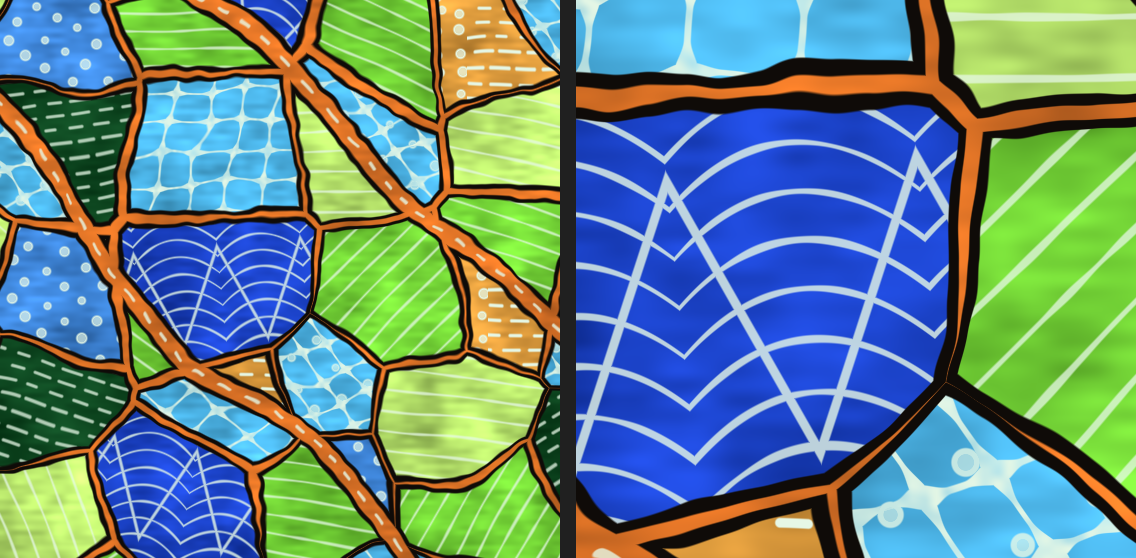
Left, the full canvas; right, a detail of the centre.
Reproduce this pattern procedurally as a Shadertoy shader.

```glsl
// A hand-painted patchwork of fields: warped Voronoi cells with ink outlines
// and orange paths, crossed by two dashed roads. Each cell gets a watercolour
// wash and a pale pen pattern: stripes, net, arcs, dots or dashes.

const vec3 LIME = vec3(0.75, 0.93, 0.44), GREEN = vec3(0.43, 0.79, 0.20);
const vec3 SKY = vec3(0.30, 0.71, 0.91), AZURE = vec3(0.25, 0.53, 0.86);
const vec3 ULTRAMARINE = vec3(0.10, 0.25, 0.76), FOREST = vec3(0.05, 0.27, 0.12);
const vec3 OCHRE = vec3(0.87, 0.61, 0.24), ORANGE = vec3(0.87, 0.45, 0.15);
const vec3 INK = vec3(0.06, 0.045, 0.03), CHALK = vec3(0.90, 0.97, 0.90);
const vec2 CELLS = vec2(4.0, 4.8);

struct Cell { vec2 id; vec2 offset; float edge; };

float hash(vec2 p) { return fract(sin(dot(p, vec2(127.1, 311.7))) * 43758.55); }
vec2 hash2(vec2 p) { return vec2(hash(p), hash(p + 19.7)); }

float noise(vec2 p) {
    vec2 i = floor(p), f = fract(p);
    f = f * f * (3.0 - 2.0 * f);
    return mix(mix(hash(i), hash(i + vec2(1, 0)), f.x),
               mix(hash(i + vec2(0, 1)), hash(i + 1.0), f.x), f.y);
}

float fbm(vec2 p) {
    return 0.55 * noise(p) + 0.3 * noise(p * 2.1 + 7.0) + 0.15 * noise(p * 4.3 + 3.0);
}

vec2 rotate(vec2 v, float a) {
    return vec2(cos(a) * v.x + sin(a) * v.y, cos(a) * v.y - sin(a) * v.x);
}

// Pen coverage of a shape of half width w at distance d
float stroke(float d, float w, float aa) { return 1.0 - smoothstep(w - aa, w + aa, d); }

vec2 site(vec2 id) { return (id + 0.12 + 0.76 * hash2(id + 4.0)) / CELLS; }

// Nearest site, then the distance to the closest bisector
Cell voronoi(vec2 p) {
    vec2 base = floor(p * CELLS);
    Cell c = Cell(base, vec2(9.0), 9.0);
    for (int k = 0; k < 25; k++) {
        vec2 id = base + vec2(k % 5 - 2, k / 5 - 2);
        vec2 r = site(id) - p;
        if (dot(r, r) < dot(c.offset, c.offset)) { c.id = id; c.offset = r; }
    }
    for (int k = 0; k < 25; k++) {
        vec2 r = site(c.id + vec2(k % 5 - 2, k / 5 - 2)) - p;
        vec2 gap = r - c.offset;
        if (k != 12) c.edge = min(c.edge, dot(0.5 * (r + c.offset), normalize(gap)));
    }
    return c;
}

// Road coordinates: x along, y across
vec2 road(vec2 p, vec2 anchor, float angle, float phase) {
    vec2 q = rotate(p - anchor, angle);
    return q + vec2(0.0, 0.022 * sin(q.x * 8.0 + phase));
}

float stripes(vec2 q, float gap, float aa) {
    float y = q.y / gap + 0.25 * noise(q * 9.0);
    float w = 0.0023 * (0.55 + 0.7 * noise(q * 40.0));
    return stroke(abs(fract(y) - 0.5) * gap, w, aa);
}

float dashes(vec2 q, float gap, float aa) {
    q.y += 0.012 * noise(q * 12.0);
    float row = floor(q.y / gap);
    float x = q.x / 0.046 + hash(vec2(row, 3.0));
    float len = 0.008 + 0.010 * hash(vec2(floor(x), row));
    vec2 d = vec2((fract(x) - 0.5) * 0.046, (fract(q.y / gap) - 0.5) * gap);
    return stroke(length(vec2(max(abs(d.x) - len, 0.0), d.y)), 0.0029, aa);
}

float dots(vec2 q, float gap, float aa) {
    vec2 id = floor(q / gap);
    vec2 d = (fract(q / gap) - 0.5 + 0.4 * (hash2(id) - 0.5)) * gap;
    float r = 0.007 + 0.004 * hash(id + 8.0);
    float ring = stroke(abs(length(d) - r * 0.75), 0.002, aa);
    return max(ring, 0.75 * stroke(length(d), r * 0.8, aa));
}

// Slanted mesh, thickened at its knots
float net(vec2 q, float gap, float aa) {
    q += 0.022 * vec2(noise(q * 14.0), noise(q * 14.0 + 5.0));
    vec2 d = abs(fract(vec2(q.x + 0.8 * q.y, q.y - 0.45 * q.x) / gap) - 0.5) * gap;
    float knot = 1.0 - smoothstep(0.0, 0.024, max(d.x, d.y));
    float scratch = 0.65 + 0.35 * noise(q * 130.0);
    return stroke(min(d.x, d.y), 0.0023 + 0.006 * knot, aa) * scratch;
}

// Curved waves under a zigzag
float arcs(vec2 q, float aa) {
    float tri = abs(fract(q.x / 0.15) - 0.5) * 2.0;
    float zigzag = stroke(abs(q.y - 0.17 * (tri - 0.5)) / 2.4, 0.0028, aa);
    return max(zigzag, stripes(q + vec2(0.0, 0.035 * tri * tri), 0.03, aa));
}

// Wash colour, with the pattern coverage in alpha
vec4 field(float slot, vec2 q, float tilt, float aa) {
    vec2 t = rotate(q, tilt);
    if (slot == 0.0 || slot == 5.0) return vec4(LIME, 0.75 * stripes(t, 0.036, aa));
    if (slot == 1.0 || slot == 6.0) return vec4(GREEN, 0.75 * stripes(t, 0.032, aa));
    if (slot == 2.0) return vec4(SKY, max(net(q, 0.062, aa), 0.8 * dots(t, 0.06, aa)));
    if (slot == 7.0) return vec4(SKY, net(t, 0.07, aa));
    if (slot == 3.0) return vec4(ULTRAMARINE, 0.8 * arcs(rotate(q, tilt * 0.3), aa));
    if (slot == 4.0) return vec4(FOREST, 0.75 * dashes(rotate(q, tilt * 0.5), 0.025, aa));
    if (slot == 8.0) return vec4(AZURE, 0.9 * dots(t, 0.046, aa));
    return vec4(OCHRE, q.x < -0.04 ? dots(q, 0.036, aa) : dashes(q, 0.026, aa));
}

void mainImage(out vec4 fragColor, in vec2 fragCoord) {
    vec2 p = fragCoord / iResolution.y;
    float aa = 1.2 / iResolution.y;
    vec2 bend = vec2(noise(p * 6.0), noise(p * 6.0 + 31.0)) - 0.5;
    vec2 tremor = vec2(noise(p * 45.0), noise(p * 45.0 + 13.0)) - 0.5;
    vec2 w = p + 0.06 * bend + 0.006 * tremor;

    // Cells and the two roads that divide them
    Cell c = voronoi(w);
    vec2 upper = road(w, vec2(0.66, 0.72), -0.73, 0.5);
    vec2 lower = road(w, vec2(0.34, 0.41), -0.83, 2.0);
    float side = step(0.0, upper.y) + step(0.0, lower.y);
    vec2 lane = abs(upper.y) < abs(lower.y) ? upper : lower;

    // Watercolour fill and pen pattern
    float slot = mod(3.0 * c.id.x + 4.0 * c.id.y + 2.0 * side, 10.0);
    float tilt = (hash(c.id + side * 5.0) - 0.5) * 2.4;
    vec4 f = field(slot, p - site(c.id), tilt, aa);
    float wash = fbm(p * 13.0) - 0.5 + 0.3 * (noise(p * vec2(30.0, 110.0)) - 0.5);
    vec3 col = f.rgb * (1.0 + 0.5 * wash) + 0.06 * wash;
    col = mix(col, CHALK, f.a);

    // Ink outline around orange paths and roads
    float path = mix(-0.001, 0.009, noise(p * 7.0 + 50.0));
    float rim = min(c.edge - path, abs(lane.y) - 0.015);
    float inkWidth = 0.0055 + 0.004 * noise(p * 24.0);
    col = mix(col, INK, stroke(rim, inkWidth, aa));
    col = mix(col, ORANGE * (1.0 + 0.5 * wash), stroke(rim, 0.0, aa));

    // Pale dashes along the roads
    vec2 mark = vec2((fract(lane.x / 0.048) - 0.5) * 0.048, lane.y);
    float d = length(vec2(max(abs(mark.x) - 0.008, 0.0), mark.y));
    col = mix(col, CHALK, 0.8 * stroke(d, 0.003, aa));

    fragColor = vec4(clamp(col, 0.0, 1.0), 1.0);
}
```
